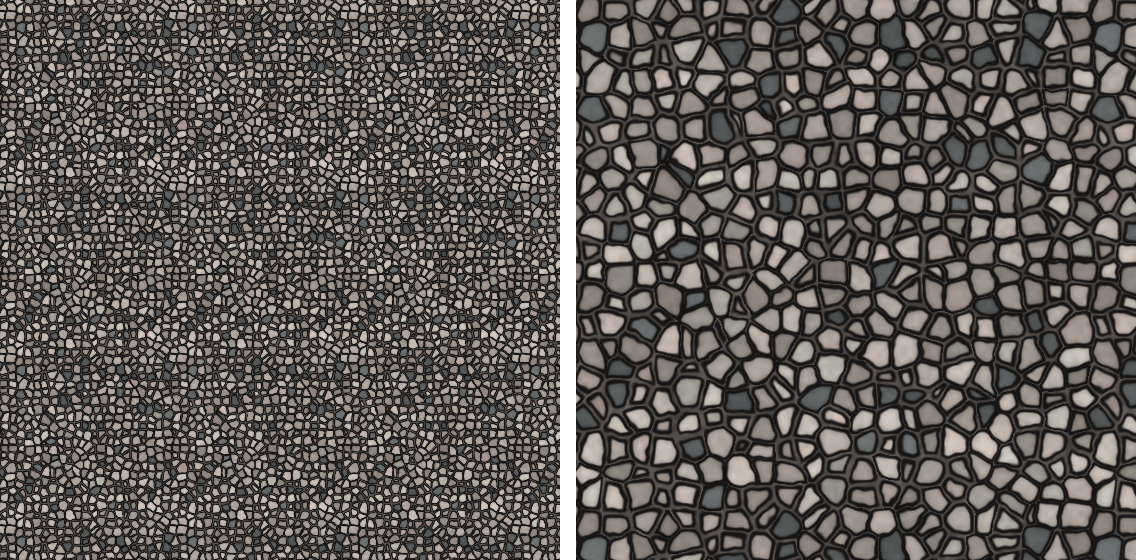
Left, the full canvas; right, a detail of the centre.
A three.js fragment shader for this texture:

```glsl
varying vec2 vUv;

const float TILE = 21.0;          // cells before the paving repeats
const float CELLS = 68.6;         // cells across the canvas
const float JITTER = 0.76;        // scatter of the stone centres
const float SIZE_SPREAD = 0.30;   // difference between big and small stones
const float ROUNDING = 0.045;     // softness of the stone corners
const float MIN_INSET = 0.09;     // half gap around tightly set stones
const float MAX_INSET = 0.22;     // half gap around loosely set stones
const float OUTLINE = 0.135;      // width of the ink line
const float SOFT = 0.055;         // edge smoothing
const float WOBBLE = 0.13;        // irregularity of the contours
const float DARK_SHARE = 0.13;    // share of slate stones

const vec3 INK = vec3(0.085, 0.080, 0.078);
const vec3 MORTAR_DARK = vec3(0.22, 0.205, 0.195);
const vec3 MORTAR_LIGHT = vec3(0.41, 0.385, 0.365);
const vec3 STONE_DARK = vec3(0.52, 0.495, 0.48);
const vec3 STONE_LIGHT = vec3(0.76, 0.735, 0.715);
const vec3 SLATE = vec3(0.36, 0.375, 0.375);
const vec3 PINK_TINT = vec3(1.03, 0.985, 0.965);
const vec3 GREEN_TINT = vec3(0.98, 1.0, 0.975);

float hash(vec2 p) {
  return fract(sin(dot(p, vec2(127.1, 311.7))) * 43758.5453);
}

vec2 wrap(vec2 cell, float period) {
  return floor(mod(cell + 0.5, period));
}

// Value noise that repeats with the tile
float noise(vec2 p, float frequency, float seed) {
  p *= frequency;
  float period = TILE * frequency;
  vec2 i = floor(p);
  vec2 f = fract(p);
  f = f * f * (3.0 - 2.0 * f);
  float a = hash(wrap(i, period) + seed);
  float b = hash(wrap(i + vec2(1.0, 0.0), period) + seed);
  float c = hash(wrap(i + vec2(0.0, 1.0), period) + seed);
  float d = hash(wrap(i + 1.0, period) + seed);
  return mix(mix(a, b, f.x), mix(c, d, f.x), f.y);
}

// Stone centre in xy, size weight in z
vec3 stoneSite(vec2 cell) {
  vec2 id = wrap(cell, TILE);
  vec2 offset = vec2(hash(id + 3.7), hash(id + 17.3)) - 0.5;
  return vec3(cell + 0.5 + JITTER * offset, SIZE_SPREAD * hash(id + 41.9));
}

// Rounded distance to the cell border; also returns the owning cell
float borderDistance(vec2 p, out vec2 owner) {
  vec2 base = floor(p);
  vec3 nearest = vec3(0.0);
  float best = 100.0;
  for (int y = -2; y <= 2; y++) {
    for (int x = -2; x <= 2; x++) {
      vec2 cell = base + vec2(float(x), float(y));
      vec3 site = stoneSite(cell);
      vec2 away = p - site.xy;
      float power = dot(away, away) - site.z;
      if (power < best) {
        best = power;
        nearest = site;
        owner = cell;
      }
    }
  }
  float sum = 0.0;
  for (int y = -2; y <= 2; y++) {
    for (int x = -2; x <= 2; x++) {
      vec3 site = stoneSite(base + vec2(float(x), float(y)));
      float gap = length(site.xy - nearest.xy);
      if (gap > 0.001) {
        vec2 away = p - site.xy;
        float border = (dot(away, away) - site.z - best) / (2.0 * gap);
        sum += exp(-border / ROUNDING);
      }
    }
  }
  return -ROUNDING * log(sum);
}

vec3 stoneColor(vec2 id, float grain) {
  vec3 color = mix(STONE_DARK, STONE_LIGHT, hash(id + 59.1));
  color *= mix(GREEN_TINT, PINK_TINT, hash(id + 73.7));
  float slate = step(hash(id + 87.3), DARK_SHARE);
  color = mix(color, SLATE * (0.85 + 0.3 * hash(id + 95.9)), slate);
  return color * (0.95 + 0.10 * grain);
}

void main() {
  vec2 p = vUv * CELLS;
  vec2 wobble = vec2(noise(p, 3.0, 5.3), noise(p, 3.0, 29.1)) - 0.5;
  vec2 cell;
  float border = borderDistance(p + WOBBLE * wobble, cell);
  vec2 id = wrap(cell, TILE);

  // Stone face and ink line share one contour
  float inside = border - mix(MIN_INSET, MAX_INSET, hash(id + 11.5));
  float lineWidth = OUTLINE * (0.75 + 0.5 * noise(p, 2.0, 67.7));
  float face = smoothstep(-SOFT, SOFT, inside);
  float inked = smoothstep(-SOFT, SOFT, inside + lineWidth);

  // Mottled surfaces
  float grain = noise(p, 4.0, 13.9);
  vec3 mortar = mix(MORTAR_DARK, MORTAR_LIGHT, 0.5 * grain + 0.5 * noise(p, 2.0, 51.3));
  vec3 stone = stoneColor(id, grain);
  stone *= mix(0.92, 1.03, smoothstep(0.0, 0.22, inside));

  // Broad changes of tone across the paving
  float patches = noise(p, 1.0 / 3.0, 37.1);
  vec3 color = mix(mix(mortar, INK, inked), stone, face);
  gl_FragColor = vec4(color * (0.93 + 0.14 * patches), 1.0);
}
```
